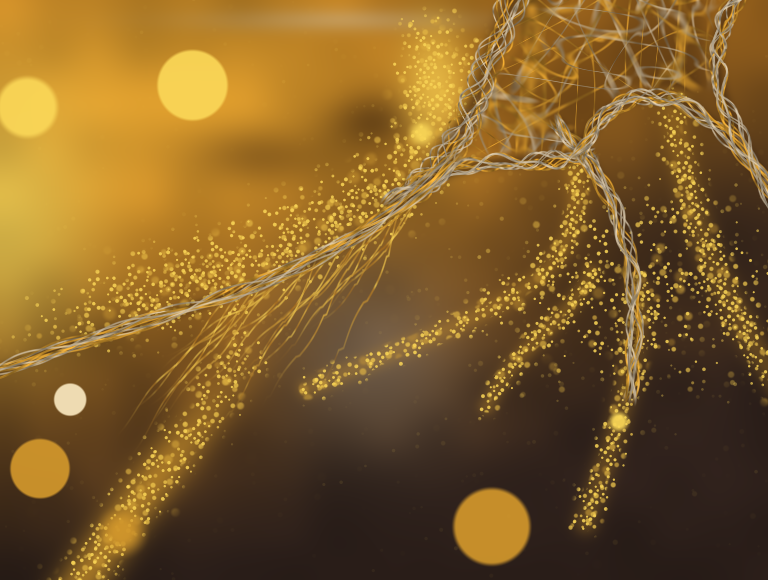
Write a WebGL 1 fragment shader that draws this background.

```glsl
precision highp float;
// Golden fibre web with a branching node, bead trails and soft bokeh lights.
uniform vec2 u_resolution;
const vec3 DARK = vec3(.17, .12, .1);
const vec3 SHADE = vec3(.25, .15, .06);
const vec3 AMBER = vec3(.64, .41, .11);
const vec3 GOLD = vec3(.82, .59, .17);
const vec3 YELLOW = vec3(.98, .84, .34);
const vec3 CREAM = vec3(.97, .9, .74);
const vec3 HAZE = vec3(.43, .36, .29);
const vec3 SILVER = vec3(.74, .68, .58);
const float FIBRE_WIDTH = .0012;
const float BEAD_SCALE = 20.;

vec2 p; // position, canvas height = 1
vec3 col;
float px; // pixel size

float hash(vec2 q) { return fract(sin(dot(q, vec2(127.1, 311.7))) * 43758.5); }
float noise(vec2 q) {
  vec2 i = floor(q), f = fract(q);
  f *= f * (3. - 2. * f);
  return mix(mix(hash(i), hash(i + vec2(1, 0)), f.x),
    mix(hash(i + vec2(0, 1)), hash(i + 1.), f.x), f.y);
}
void blend(vec3 tint, float a) { col = mix(col, tint, a); }
float bell(float d) { return exp(-d * d); }
float blob(vec2 c, vec2 r) { return bell(length((p - c) / r)); }
void glow(vec3 tint, float a, vec2 c, vec2 r) { blend(tint, a * blob(c, r)); }
float fall(float a, float b, float x) { return 1. - smoothstep(a, b, x); }
void disc(vec3 tint, vec2 c, float r, float soft) {
  blend(tint, .93 * fall(r - r * soft, r + px, length(p - c)));
}

// Cubic curve: position along it, signed distance (positive on its left)
vec2 curve(vec4 a, vec4 b) {
  vec2 best = vec2(0, 9), from = a.xy;
  for (int i = 1; i < 15; i++) {
    float t = float(i) / 14., u = 1. - t;
    vec2 to = u*u*u * a.xy + 3.*u*t * (u * a.zw + t * b.xy) + t*t*t * b.zw;
    vec2 dir = to - from, v = p - from;
    float h = clamp(dot(v, dir) / dot(dir, dir), 0., 1.), d = length(v - dir * h);
    if (d < abs(best.y)) best = vec2(t + (h - 1.) / 14., dir.x * v.y < dir.y * v.x ? -d : d);
    from = to;
  }
  return best;
}
float trail(vec4 a, vec4 b, float width) { return bell(curve(a, b).y / width); }
float ends(float s) { return smoothstep(0., .04, s) * fall(.95, 1., s); }
float thread(float d) { return fall(0., FIBRE_WIDTH + px, abs(d)); }

// Wavy fibres twisted around a curve
void bundle(vec2 sd, float width) {
  float s = sd.x;
  blend(SHADE, .6 * ends(s) * bell(sd.y / width));
  for (int i = 0; i < 13; i++) {
    float k = float(i), h = hash(vec2(k, width));
    float wave = sin(s * (5. + 13. * h) + h * 41.) + .5 * sin(s * 31. + h * 97.);
    vec3 tint = mix(GOLD, SILVER, step(.45, h)) * (.55 + .75 * noise(vec2(s * 55., k * 5.3)));
    blend(tint, .85 * thread(sd.y - width * wave) * ends(s));
  }
}

// Threads hanging from the lower side of a curve
void fan(vec2 sd) {
  for (int i = 0; i < 22; i++) {
    float k = float(i), h = hash(vec2(k, 8.7)), slope = .15 + .6 * h, u = .5 + .02 * k - sd.x;
    float d = (sd.y + u * slope + .005 * sin(u * 40. + h * 30.)) / length(vec2(1, slope));
    float fade = smoothstep(0., .02, u) * fall(.12, .3, u) * ends(sd.x);
    blend(mix(AMBER, YELLOW, noise(vec2(u * 110., k * 3.1))), .8 * fade * thread(d));
  }
}

// One jittered bead per grid cell, shown where the density allows
float beads(float scale, float density, float soft) {
  vec2 q = mat2(.8, .6, -.6, .8) * p * scale + soft * 57., id = floor(q);
  float h = hash(id), r = .1 + .2 * hash(id + 4.4);
  vec2 c = .32 + .36 * vec2(hash(id + 1.3), hash(id + 2.9));
  return fall(r - r * soft, r + scale * px, length(fract(q) - c)) * smoothstep(h, h + .15, density);
}

void main() {
  px = 1. / u_resolution.y;
  p = gl_FragCoord.xy * px;
  float cloud = .65 * noise(p * 5.) + .35 * noise(p * 12.);
  // Blurred backdrop
  col = mix(DARK, AMBER, smoothstep(0., .85, p.y - .35 * p.x + .08 + .16 * cloud));
  glow(GOLD, .85, vec2(.25, .83), vec2(.5, .28));
  glow(YELLOW, .85, vec2(0, .62), vec2(.15, .21));
  glow(SHADE, .6, vec2(.65, .79), vec2(.08, .05));
  glow(SHADE, .4, vec2(.45, .73), vec2(.12, .05));
  glow(DARK, .7, vec2(1.25, .58), vec2(.25, .14));
  glow(HAZE, .85, vec2(.64, .38), vec2(.15, .16));
  glow(SILVER, .4, vec2(.6, .965), vec2(.25, .02));
  col *= .82 + .36 * cloud;
  // Bead trails
  vec2 strand = curve(vec4(-.03, .35, .25, .47), vec4(.56, .48, .8, .745));
  float spray = bell(strand.y / .06 - .67) * smoothstep(0., .4, strand.x) * fall(.85, 1., strand.x);
  float trails = trail(vec4(1.16, .83, 1.18, .62), vec4(1.24, .5, 1.34, .34), .025)
    + trail(vec4(.99, .71, 1.02, .5), vec4(.85, .47, .53, .33), .018)
    + trail(vec4(1.02, .53, .97, .43), vec4(.9, .42, .84, .3), .016)
    + trail(vec4(1.1, .5, 1.1, .35), vec4(1.06, .25, 1.01, .1), .022);
  float beam = trail(vec4(.42, .38, .33, .25), vec4(.25, .16, .13, -.02), .04);
  float splash = blob(vec2(.75, .85), vec2(.055, .11)), litter = blob(vec2(1.1, .5), vec2(.22, .15));
  float density = .65 * (spray + trails) + .5 * beam + .8 * splash + .3 * litter + .03;
  blend(GOLD, min(.3 * trails + .7 * beam * fall(.15, .45, p.y), .8));
  blend(YELLOW, .6 * splash);
  for (int i = 0; i < 5; i++) {
    float k = float(i), b = beads(BEAD_SCALE * pow(1.5, k), density, .65 - .1 * k);
    blend(mix(GOLD, YELLOW, .25 + .18 * k), b * (.35 + .13 * k));
  }
  // Woven node
  float web = smoothstep(-.005, .02, p.y - .73 - .11 * smoothstep(1., 1.08, p.x))
    * smoothstep(-.01, .02, p.x - .72 - .17 * smoothstep(.68, .95, p.y)) * fall(1.19, 1.25, p.x);
  blend(mix(SHADE, AMBER, cloud), .7 * web);
  for (int i = 0; i < 6; i++) {
    float k = float(i), c = cos(.5 + .5 * k), s = sin(.5 + .5 * k);
    float n = noise(mat2(c, -s, s, c) * p * vec2(9, 38) + 13. * k);
    n = noise((mat2(c, -s, s, c) * p) * vec2(9, 38) + 13. * k);
    vec3 tint = mix(GOLD, SILVER, mod(k, 2.)) * (.5 + .8 * noise(p * 60. + k));
    blend(tint, .6 * web * fall(0., .07, abs(n - .5)));
  }
  // Fibre strands
  fan(strand);
  bundle(curve(vec4(.7, .66, .83, .76), vec4(.82, .88, .91, 1.05)), .018);
  bundle(curve(vec4(.66, .64, .8, .76), vec4(.95, .7, 1.03, .74)), .011);
  bundle(curve(vec4(.95, .8, 1.08, .68), vec4(1.12, .5, 1.08, .3)), .01);
  bundle(curve(vec4(.99, .72, 1.06, .9), vec4(1.22, .86, 1.35, .64)), .01);
  bundle(curve(vec4(1.3, 1.04, 1.19, .92), vec4(1.23, .83, 1.35, .63)), .011);
  bundle(strand, .009);
  // Bokeh lights
  disc(YELLOW, vec2(.332, .853), .062, .08);
  disc(YELLOW, vec2(.047, .815), .056, .2);
  disc(GOLD, vec2(.069, .192), .052, .07);
  disc(GOLD, vec2(.848, .092), .069, .12);
  disc(GOLD, vec2(.211, .083), .05, .8);
  disc(CREAM, vec2(.121, .311), .028, .08);
  disc(YELLOW, vec2(1.067, .273), .02, .6);
  disc(YELLOW, vec2(.727, .77), .028, .8);
  gl_FragColor = vec4(col, 1);
}
```
